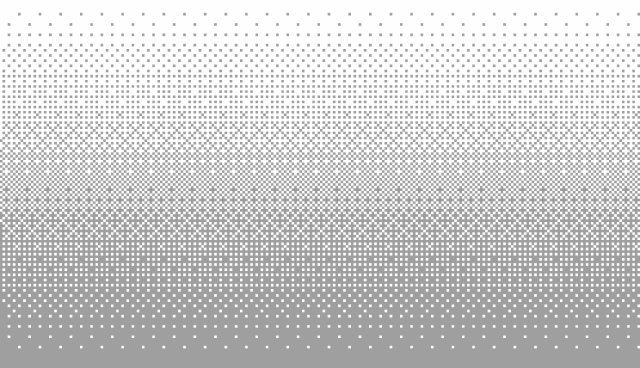
Give the GLSL for this background, as a Shadertoy shader.

```glsl
const float COLUMNS = 248.0;             // dither cells across the canvas
const float ROWS = 142.0;                // cells over which the ramp runs
const ivec2 MATRIX_ORIGIN = ivec2(7, 5); // cell holding the lowest threshold
const float RAMP_EASE = 0.5;             // 0 = linear ramp, 1 = smoothstep
const int SAMPLES = 6;                   // antialiasing samples per axis
const vec3 PAPER = vec3(0.995);
const vec3 INK = vec3(0.625);

// Threshold 0..63 of the 8x8 ordered dither matrix, by interleaving bits
int bayerThreshold(ivec2 cell) {
    ivec2 p = (MATRIX_ORIGIN - cell) & 7;
    int threshold = 0;
    for (int level = 0; level < 3; level++) {
        ivec2 bits = (p >> level) & 1;
        threshold = threshold * 4 + 2 * (bits.x ^ bits.y) + bits.y;
    }
    return threshold;
}

// Ink level of a row counted from the top, in threshold units
float inkLevel(float row) {
    float t = clamp((row + 0.5) / ROWS, 0.0, 1.0);
    return 64.0 * mix(t, smoothstep(0.0, 1.0, t), RAMP_EASE);
}

// 1 where the cell is inked, 0 where the paper shows
float inkAt(vec2 gridPos) {
    vec2 cell = floor(gridPos);
    return step(float(bayerThreshold(ivec2(cell))), inkLevel(cell.y));
}

void mainImage(out vec4 fragColor, in vec2 fragCoord) {
    float cellsPerPixel = COLUMNS / iResolution.x;

    // Average the cells covered by this pixel
    float coverage = 0.0;
    for (int j = 0; j < SAMPLES; j++) {
        for (int i = 0; i < SAMPLES; i++) {
            vec2 offset = (vec2(i, j) + 0.5) / float(SAMPLES) - 0.5;
            vec2 pos = fragCoord + offset;
            pos.y = iResolution.y - pos.y;
            coverage += inkAt(pos * cellsPerPixel);
        }
    }
    coverage /= float(SAMPLES * SAMPLES);

    fragColor = vec4(mix(PAPER, INK, coverage), 1.0);
}
```
